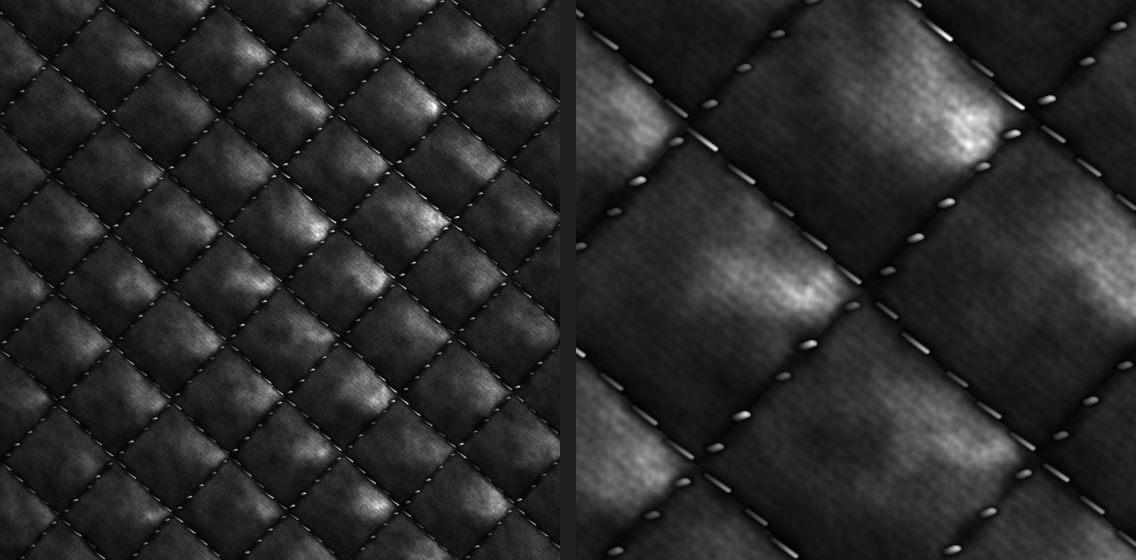
Left: the whole. Right: its middle third, enlarged.
Give the GLSL for this texture, as a WebGL 2 fragment shader.

```glsl
#version 300 es
precision highp float;

uniform vec2 u_resolution;
out vec4 fragColor;

#define SEAM_DOWN vec2(0.1038, -0.0991)  // one patch edge, falling right
#define SEAM_UP vec2(0.0993, 0.1042)     // one patch edge, rising right
#define CROSSING vec2(0.505, 0.4935)     // a seam crossing near the middle
#define EDGE 0.1437                      // patch edge length
#define STITCHES 5.0                     // stitches per patch edge
#define GROOVE 0.010                     // half width of the seam shadow
#define THREAD 0.0015                    // thread radius
#define BEAD 0.0024                      // radius of the short stitches
#define BODY 0.088                       // tone of unlit leather
#define SHEEN 0.31
#define GLOW 0.40
#define GRAIN 0.20

float hash(vec2 p) {
    p = fract(p * vec2(0.1031, 0.1137));
    p += dot(p, p.yx + 33.33);
    return fract((p.x + p.y) * p.x * 17.0);
}

vec2 gradient(vec2 cell) {
    float angle = 6.2832 * hash(cell + 71.0);
    return vec2(cos(angle), sin(angle));
}

float noise(vec2 p) {
    vec2 i = floor(p), f = p - i;
    vec2 s = f * f * f * (f * (f * 6.0 - 15.0) + 10.0);
    vec2 e = vec2(0.0, 1.0);
    float low = mix(dot(gradient(i), f), dot(gradient(i + e.yx), f - e.yx), s.x);
    float high = mix(dot(gradient(i + e), f - e), dot(gradient(i + 1.0), f - 1.0), s.x);
    return mix(low, high, s.y);
}

float fbm(vec2 p) {
    float sum = 0.0, amp = 1.0;
    for (int i = 0; i < 4; i++) {
        sum += amp * noise(p);
        p = mat2(1.6, 1.2, -1.2, 1.6) * p + 5.3;
        amp *= 0.48;
    }
    return sum;
}

float blob(vec2 p, vec2 center, vec2 size) {
    vec2 d = (p - center) / size;
    return exp(-dot(d, d));
}

// Lays one stitch of a seam over the tone; seam.x runs along it, seam.y across
float stitch(float tone, vec2 seam, float halfLength, float radius, float tilt, float light) {
    float slot = floor(seam.x * STITCHES), row = round(seam.y);
    float vary = hash(vec2(slot, row * 7.0 + tilt * 90.0) + 40.0);
    float along = (fract(seam.x * STITCHES) - 0.5 + 0.25 * (vary - 0.5)) * EDGE / STITCHES;
    float across = (seam.y - row) * EDGE - along * tilt + (vary - 0.5) * 0.003;
    float d = length(vec2(max(abs(along) - halfLength * (0.7 + 0.5 * vary), 0.0), across)) - radius;

    // Cast shadow, then the thread itself, brighter toward its right end
    float px = 1.0 / u_resolution.y;
    tone *= mix(0.55, 1.0, smoothstep(0.0, 0.004, d));
    float shine = smoothstep(-halfLength - radius, halfLength + radius, along);
    float thread = (0.15 + 0.55 * shine * (0.35 + vary)) * light;
    thread *= 1.0 - 0.4 * smoothstep(-radius, 0.0, d);
    return mix(tone, thread, smoothstep(px, -px, d));
}

void main() {
    vec2 p = gl_FragCoord.xy / u_resolution;

    // Skewed patch coordinates with slightly wandering seams
    vec2 q = inverse(mat2(SEAM_DOWN, SEAM_UP)) * (p - CROSSING);
    q += 0.03 * vec2(noise(q * 1.1 + 20.0), noise(q * 1.1 + 50.0));
    vec2 cell = floor(q), f = q - cell;
    float vary = hash(cell + 30.0);

    // Wrinkles bend the shading of each patch
    vec2 bend = vec2(fbm(q * 2.3 + 9.0), fbm(q * 2.3 + 63.0));
    vec2 g = f + 0.18 * bend;
    float crease = fbm(q * vec2(3.2, 4.6) + 37.0);

    // Light falls strongest right of the middle
    float light = 0.40 + 0.80 * blob(p, vec2(0.70, 0.58), vec2(0.42, 0.60));
    light *= 1.0 - 0.35 * smoothstep(0.90, 1.0, p.x);

    // Padded leather: soft body, broad sheen, tight glow by the right corner
    float tone = BODY + 0.055 * smoothstep(-0.7, 0.7, g.y - g.x);
    tone *= 0.82 + 0.28 * light;
    tone += SHEEN * light * (0.65 + 0.5 * vary) * blob(g, vec2(0.70, 0.80), vec2(0.31, 0.25));
    tone += GLOW * light * (0.35 + 0.9 * vary) * blob(g, vec2(0.87, 0.86), vec2(0.11, 0.12));
    tone *= 1.0 + 0.5 * crease;

    // Fine grain and a faint weave
    tone *= 1.0 + GRAIN * (noise(p * 230.0) + noise(p * 120.0 + 17.0));
    tone *= 1.0 + 0.05 * sin(dot(p, vec2(560.0, 690.0)));

    // Shadowed grooves, deeper where a patch turns from the light
    vec2 away = min(f, 1.0 - f) * EDGE;
    float seamDistance = min(away.x, away.y) + 0.004 * crease;
    tone *= mix(0.42, 1.0, smoothstep(0.0, GROOVE, seamDistance));
    tone *= mix(0.78, 1.0, smoothstep(0.0, 0.25, min(f.y, 1.0 - f.x)));

    // Long stitches on falling seams, short beads on rising ones
    float threadLight = 0.5 + 0.6 * light;
    tone = stitch(tone, q, 0.0085, THREAD, 0.14, threadLight);
    tone = stitch(tone, q.yx, 0.0022, BEAD, 0.45, threadLight * 1.1);

    fragColor = vec4(vec3(clamp(tone, 0.0, 1.0)), 1.0);
}
```
